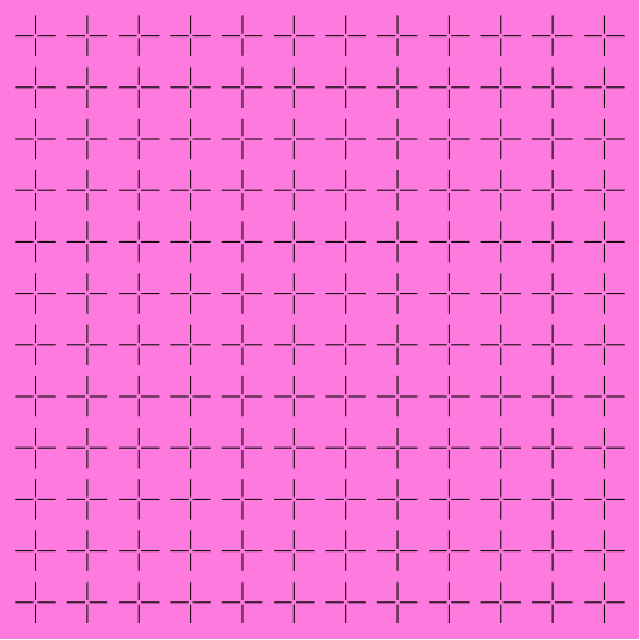
Reproduce this pattern procedurally as a WebGL 1 fragment shader.

```glsl
precision highp float;
// Grid of hairline crosses on flat pink, softened by a fixed print raster.

uniform vec2 u_resolution;

// Lengths are in raster units; the canvas is RASTER units wide.
const float RASTER = 512.0;
const vec2 REPEATS = vec2(12.0, 12.0);
const vec2 PITCH = vec2(41.36, 41.2);
const vec2 GRID_CENTRE = vec2(256.0, 256.8);
const float ARM_END = 16.2;
const float GAP_RADIUS = 1.8;
const float LINE_WIDTH = 1.03;
const float EDGE_WIDTH = 1.0;
const vec3 PINK = vec3(1.0, 0.48, 0.87);
const vec3 INK = vec3(0.0);
const vec3 PAPER = vec3(1.0);

// Share of the raster unit around x that lies between low and high.
float coverage(float x, float low, float high) {
  return max(min(x + 0.5, high) - max(x - 0.5, low), 0.0);
}

// A mirrored pair of arms along x, separated by the central gap.
float armPair(vec2 p) {
  float along = coverage(abs(p.x), GAP_RADIUS, ARM_END);
  float across = coverage(p.y, -0.5 * LINE_WIDTH, 0.5 * LINE_WIDTH);
  return min(along * across, 1.0);
}

void main() {
  float side = min(u_resolution.x, u_resolution.y);
  vec2 uv = (gl_FragCoord.xy - 0.5 * u_resolution) / side + 0.5;

  // Lines between two raster units come out wider and paler.
  vec2 unit = floor(uv * RASTER) + 0.5;

  // Nearest cross, limited to the finite grid.
  vec2 grid = (unit - GRID_CENTRE) / PITCH + 0.5 * REPEATS;
  vec2 cell = clamp(floor(grid), vec2(0.0), REPEATS - 1.0);
  vec2 p = (grid - cell - 0.5) * PITCH;

  float ink = max(armPair(p), armPair(p.yx));
  vec3 colour = mix(PINK, INK, ink);

  // Bare paper along the right and bottom edges.
  float bare = max(coverage(unit.x, RASTER - EDGE_WIDTH, RASTER),
                   coverage(unit.y, 0.0, EDGE_WIDTH));
  gl_FragColor = vec4(mix(colour, PAPER, bare), 1.0);
}
```
